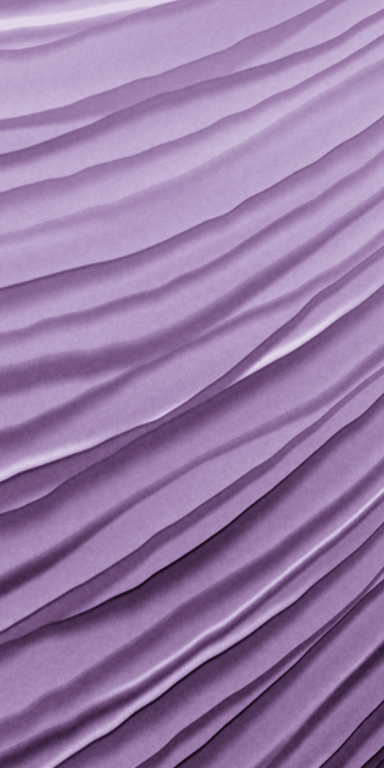
Give the GLSL for this texture, as a Shadertoy shader.

```glsl
// Sweeping lilac plaster ridges with sharp creases, pale lips and plum shadows
#define RIDGES 8.3      // ridges per canvas width
#define WANDER 0.38     // slow drift of each ridge, in ridge spacings
#define ROUGH 0.045     // small raggedness of the edges
#define SHARP 0.006     // width of the crispest edge
#define SHADOW_TOP 1.5  // shadow depth in palette steps
#define SHADOW_LOW 2.75
#define BASE_TOP 4.85   // tone of the lit faces
#define BASE_LOW 3.75
#define LIP 1.7         // strength of the pale lips
#define GRAIN 0.42      // strength of the surface grain

float hash(vec2 p) {
    vec3 q = fract(vec3(p.xyx) * 0.1031);
    q += dot(q, q.yzx + 33.33);
    return fract((q.x + q.y) * q.z);
}

float noise(vec2 p) {
    vec2 cell = floor(p), f = fract(p);
    f = f * f * (3.0 - 2.0 * f);
    return mix(mix(hash(cell), hash(cell + vec2(1, 0)), f.x),
               mix(hash(cell + vec2(0, 1)), hash(cell + vec2(1, 1)), f.x), f.y);
}

// Soft bump of the given size around zero
float bump(float x, float size) {
    float r = x / size;
    return exp(-r * r);
}

// Tone 0 is near black, 5 is pale lilac, 6 is the lip highlight
vec3 palette(float tone) {
    vec3 shades[7] = vec3[7](
        vec3(0.10, 0.05, 0.11), vec3(0.25, 0.15, 0.28), vec3(0.39, 0.26, 0.43),
        vec3(0.53, 0.40, 0.59), vec3(0.65, 0.53, 0.71), vec3(0.76, 0.68, 0.82),
        vec3(0.88, 0.83, 0.91));
    vec3 colour = shades[0];
    for (int i = 1; i < 7; i++)
        colour = mix(colour, shades[i], clamp(tone - float(i - 1), 0.0, 1.0));
    return colour;
}

// Height at the left border of the curve that passes through p
float sweep(vec2 p) {
    return (p.y - 0.53 * p.x - 0.2 * p.x * p.x) / (1.0 - 0.21 * p.x);
}

void mainImage(out vec4 fragColor, in vec2 fragCoord) {
    vec2 p = fragCoord / iResolution.x;
    float level = sweep(p);
    float height = clamp(p.y * 0.5, 0.0, 1.0);
    float row = floor(level * RIDGES);

    float shadow = 0.0, glow = 0.0, lip = 0.0, crease = 0.0;
    for (int k = -2; k <= 3; k++) {
        float id = row + float(k);
        float seed = id + 60.0;
        float kind = hash(vec2(seed, 3.7));
        float sheen = hash(vec2(seed, 9.2));

        // Wandering edge of this ridge
        float edge = id + 0.5 * hash(vec2(seed, 1.3));
        edge += WANDER * (2.0 * noise(vec2(p.x * 2.2, seed * 7.0)) - 1.0);
        edge += ROUGH * (2.0 * noise(vec2(p.x * 17.0, seed * 5.0)) - 1.0);
        float below = edge / RIDGES - level;

        // Shadow under the edge, crisp or soft, swelling and thinning
        float swell = noise(vec2(p.x * 2.0 + 4.0, seed * 3.0));
        float width = (0.22 + 0.62 * swell) / RIDGES;
        float start = SHARP + 0.028 * smoothstep(0.55, 1.0, kind);
        float hold = mix(0.2, 0.8, hash(vec2(seed, 5.1)));
        float depth = mix(0.55, 1.0, noise(vec2(p.x * 1.7, seed * 11.0)));
        float shade = smoothstep(-0.5 * start, start, below)
                    * (1.0 - smoothstep(width * hold, width * 1.15, below));
        shadow = max(shadow, shade * depth);

        // Lit face brightening towards the edge, then a pale thin lip
        float above = max(-below, 0.0);
        glow = max(glow, step(below, 0.0) * exp(-above / 0.045));
        float lipSize = 0.008 + 0.010 * swell;
        float lipFade = smoothstep(0.25, 0.7, noise(vec2(p.x * 1.8, seed * 13.0)));
        float ridge = bump(below + lipSize, lipSize);
        lip = max(lip, ridge * lipFade * smoothstep(0.5, 0.8, sheen));

        // Narrow dark crease tucked under crisp edges
        float tuck = bump(below - 0.005, 0.006);
        crease = max(crease, tuck * swell * (1.0 - smoothstep(0.4, 0.7, kind)));
    }

    // Light falls off from the upper left to the lower right
    float tone = mix(BASE_LOW, BASE_TOP, smoothstep(0.0, 0.95, height));
    tone -= 0.75 * p.x * (1.0 - height) * (1.0 - height);
    tone += 0.4 * (glow - 0.3);
    tone += 0.7 * (noise(vec2(p.x * 1.5, level * 17.0)) - 0.5);
    tone -= shadow * mix(SHADOW_LOW, SHADOW_TOP, smoothstep(0.05, 0.85, height));
    tone -= crease * mix(2.0, 0.5, height);
    tone += LIP * lip * (1.0 - shadow);

    // Fine sandy grain
    float grain = 0.6 * noise(p * 170.0) + 0.4 * noise(p * 83.0 + 19.0) - 0.5;
    tone += GRAIN * grain * mix(1.3, 0.7, height);

    fragColor = vec4(palette(tone), 1.0);
}
```
